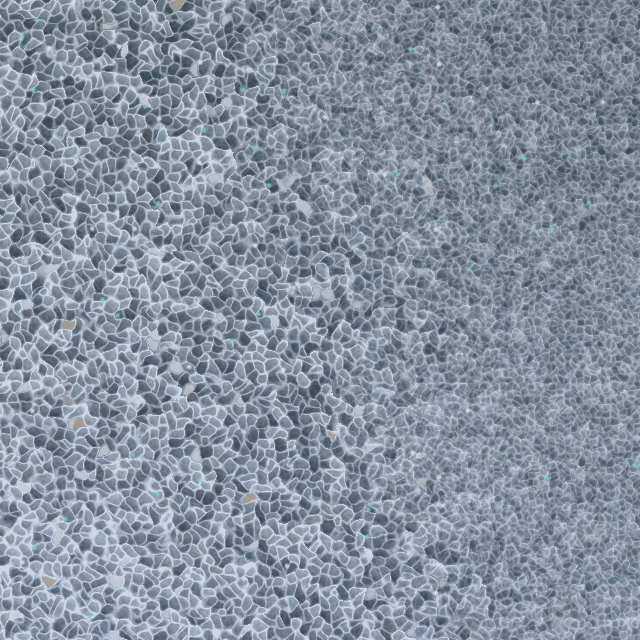
Give the GLSL for this texture, as a Shadertoy shader.

```glsl
// Blue-grey crushed mineral granules, crisp on the left and worn to fine grit on the right.

const float COARSE_CELLS = 60.0;      // large grains across the canvas
const float FINE_CELLS = 92.0;        // small grains across the canvas
const float GLINT_CELLS = 46.0;       // grid of the coloured sparkles
const float GLINT_CHANCE = 0.035;
const float PALE_CHANCE = 0.016;
const float TAN_CHANCE = 0.004;
const float MEAN_TONE = 0.488;
const float GRAIN_VARIATION = 0.29;   // tone spread between grains
const float GAP_DEPTH = 0.27;         // darkening in the crevices
const float FACET_TILT = 0.13;        // light falling across one grain
const vec2 LIGHT_DIR = vec2(0.55, 0.83);
const vec3 PALE_STONE = vec3(0.82, 0.84, 0.87);
const vec3 TAN_STONE = vec3(0.70, 0.63, 0.57);
const vec3 TEAL_GLINT = vec3(0.45, 0.83, 0.80);
const vec3 WHITE_GLINT = vec3(0.86, 0.91, 0.94);

vec2 hash2(vec2 p) {
    vec3 q = fract(p.xyx * vec3(0.1031, 0.1030, 0.0973));
    q += dot(q, q.yzx + 33.33);
    return fract((q.xx + q.yz) * q.zy);
}

// Layered sines: slow patches of light and wear, range about -1 to 1
float patches(vec2 p) {
    return 0.5 * sin(p.x * 7.0 + 2.0 * sin(p.y * 5.0))
         + 0.3 * sin(p.y * 13.0 - p.x * 6.0 + 1.7)
         + 0.2 * sin(p.x * 23.0 + p.y * 17.0);
}

// Faceted, rotated and stretched distance to one grain
float grainDistance(vec2 d, vec2 rnd) {
    float angle = rnd.x * 6.2832;
    float stretch = mix(1.0, 1.5, rnd.y);
    float c = cos(angle), s = sin(angle);
    vec2 q = abs(mat2(c, -s, s, c) * d) * vec2(stretch, 1.0 / stretch);
    float facet = max(q.x + 0.5 * q.y, q.y);
    return mix(length(q), facet, 0.55) + 0.22 * rnd.y * rnd.x;
}

// Cellular grains: x = relative tone, y = grain identity, z = solid face
vec3 grains(vec2 p, float softness) {
    p += 0.11 * sin(p.yx * 3.1 + 1.3 * sin(p * 1.9));
    vec2 base = floor(p);
    float nearest = 9.0, second = 9.0;
    vec2 offset = vec2(0.0), cell = base;
    for (int y = -2; y <= 2; y++) {
        for (int x = -2; x <= 2; x++) {
            vec2 id = base + vec2(x, y);
            vec2 d = p - id - 0.05 - 0.9 * hash2(id);
            float dist = grainDistance(d, hash2(id + 71.0));
            if (dist < nearest) {
                second = nearest;
                nearest = dist;
                offset = d;
                cell = id;
            } else {
                second = min(second, dist);
            }
        }
    }
    vec2 rnd = hash2(cell + 153.0);
    float rim = 0.09 * rnd.x;
    float face = smoothstep(rim - 0.04, rim + softness, second - nearest);
    face *= 1.0 - 0.7 * smoothstep(0.5, 0.9, nearest);
    float tone = GRAIN_VARIATION * (rnd.y - 0.5)
               - GAP_DEPTH * (0.68 - face) * -1.0
               + FACET_TILT * clamp(dot(offset, LIGHT_DIR), -0.7, 0.7);
    return vec3(tone, hash2(cell + 311.0).x, face);
}

// Stone colour for a tone: cool grey, bluer towards the bottom
vec3 stoneColor(float tone, float height) {
    float blue = 0.118 - 0.025 * height;
    return vec3(tone, tone + 0.047, tone + blue);
}

void mainImage(out vec4 fragColor, in vec2 fragCoord) {
    vec2 uv = fragCoord / iResolution.xy;
    float drift = patches(uv);

    // Broad lighting and wear
    float wear = smoothstep(0.35, 0.95, uv.x + 0.22 * (uv.y - 0.5) + 0.09 * drift);
    float light = MEAN_TONE - 0.075 * (uv.x - 0.5) - 0.08 * (uv.y - 0.5)
                + 0.014 * drift;

    // Coarse grains giving way to fine, softer grit
    vec3 coarse = grains(uv * COARSE_CELLS, mix(0.27, 0.42, wear));
    vec3 fine = grains(uv * FINE_CELLS + 37.0, 0.42);
    float tone = mix(coarse.x, fine.x, 0.14 + 0.5 * wear);
    tone *= mix(1.12, 0.82, wear);
    vec3 color = stoneColor(clamp(light + tone, 0.24, 0.80), uv.y);

    // Slight warm and cool tints, then the rare odd stones
    color += (coarse.y - 0.5) * vec3(0.022, -0.004, -0.018);
    float odd = coarse.z * (1.0 - 0.5 * wear);
    color = mix(color, PALE_STONE, 0.8 * odd * step(1.0 - PALE_CHANCE, coarse.y));
    color = mix(color, TAN_STONE, 0.8 * odd * step(coarse.y, TAN_CHANCE));

    // Tiny mineral glints
    vec2 grid = uv * GLINT_CELLS;
    vec2 glintId = floor(grid);
    vec2 rnd = hash2(glintId + 507.0);
    vec2 toGlint = fract(grid) - mix(vec2(0.3), vec2(0.7), hash2(glintId + 613.0));
    float glint = 1.0 - smoothstep(0.06, 0.26, grainDistance(toGlint, rnd.yx * vec2(1.0, 0.5)));
    vec3 glintColor = mix(WHITE_GLINT, TEAL_GLINT, step(0.5, rnd.y));
    color = mix(color, glintColor, 0.8 * glint * step(rnd.x, GLINT_CHANCE));

    fragColor = vec4(color, 1.0);
}
```
